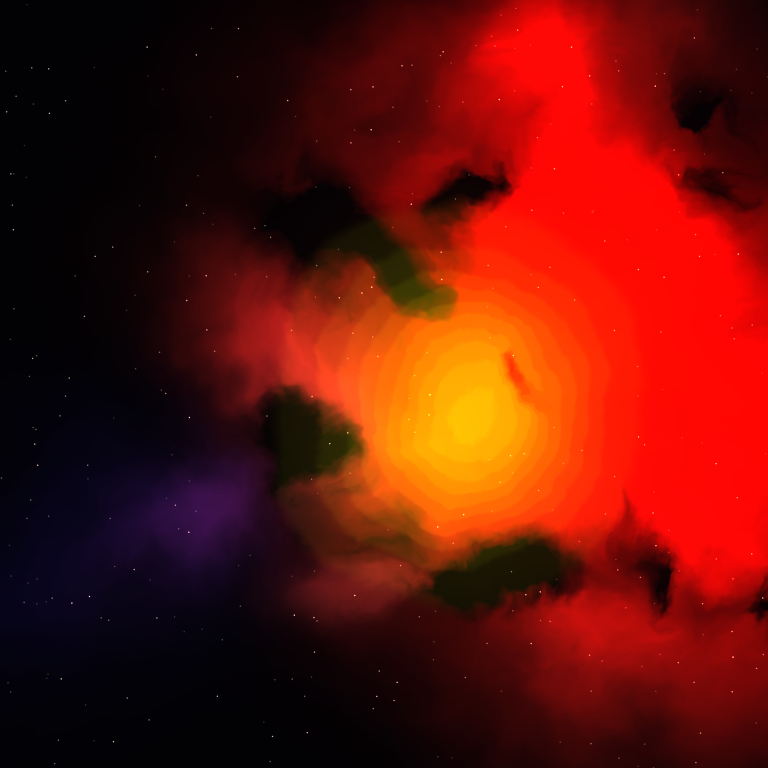
Reproduce this background procedurally as a WebGL 1 fragment shader.

```glsl
precision highp float;

uniform vec2 u_resolution;

float hash(vec2 p) {
  vec3 q = fract(p.xyx * 0.1031);
  q += dot(q, q.yzx + 33.33);
  return fract((q.x + q.y) * q.z);
}

float noise(vec2 p) {
  vec2 cell = floor(p);
  vec2 f = fract(p);
  f = f * f * (3.0 - 2.0 * f);
  float low = mix(hash(cell), hash(cell + vec2(1.0, 0.0)), f.x);
  float high = mix(hash(cell + vec2(0.0, 1.0)), hash(cell + 1.0), f.x);
  return mix(low, high, f.y);
}

float fbm(vec2 p) {
  float sum = 0.0;
  float amplitude = 0.5;
  for (int i = 0; i < 6; i++) {
    sum += amplitude * noise(p);
    p = mat2(1.6, 1.2, -1.2, 1.6) * p + 7.3;
    amplitude *= 0.5;
  }
  return sum;
}

vec2 warp(vec2 p, float scale, float strength) {
  vec2 q = p * scale;
  return p + strength * (vec2(fbm(q + 3.1), fbm(q + 17.7)) - 0.5);
}

// Soft ellipse whose first radius lies along the given angle
float glow(vec2 p, vec2 center, vec2 radii, float angle) {
  vec2 d = p - center;
  float c = cos(angle);
  float s = sin(angle);
  d = vec2(c * d.x + s * d.y, c * d.y - s * d.x) / radii;
  return exp(-dot(d, d));
}

float terrace(float value, float steps) {
  float s = value * steps;
  return (floor(s) + smoothstep(0.35, 0.65, fract(s))) / steps;
}

float stars(vec2 p, float cells, float chance, float pixel) {
  vec2 id = floor(p * cells);
  vec2 spot = 0.2 + 0.6 * vec2(hash(id + 5.3), hash(id + 41.9));
  float dist = length(fract(p * cells) - spot) / cells;
  float level = hash(id + 83.1);
  float shape = 1.0 - smoothstep(0.0, 0.0007 + 0.8 * pixel, dist);
  return shape * step(hash(id + 11.7), chance) * (0.2 + 0.8 * level * level);
}

vec3 nebula(vec2 p, float cloud) {
  vec3 crimson = vec3(1.0, 0.015, 0.0);
  vec3 ember = vec3(0.9, 0.09, 0.06);
  vec3 salmon = vec3(0.9, 0.23, 0.2);
  vec3 violet = vec3(0.16, 0.04, 0.15);
  vec3 navy = vec3(0.015, 0.012, 0.085);

  // Red mass and its upper plume
  float mass = 1.75 * glow(p, vec2(0.86, 0.54), vec2(0.34, 0.215), -0.87);
  mass += 0.8 * glow(p, vec2(0.69, 0.88), vec2(0.19, 0.065), 1.7);
  mass += 0.55 * glow(p, vec2(0.6, 0.46), vec2(0.17, 0.17), 0.0);

  // Dim outer veils
  float veil = 0.28 * glow(p, vec2(0.51, 0.82), vec2(0.2, 0.13), 0.3);
  veil += 0.5 * glow(p, vec2(0.77, 0.19), vec2(0.22, 0.17), -0.5);
  veil += 0.36 * glow(p, vec2(0.37, 0.56), vec2(0.15, 0.1), -0.5);
  veil += 0.22 * glow(p, vec2(0.86, 0.95), vec2(0.2, 0.12), 0.0);

  float rim = 0.62 * glow(p, vec2(0.45, 0.48), vec2(0.15, 0.075), -0.75);
  rim += 0.42 * glow(p, vec2(0.48, 0.25), vec2(0.07, 0.04), 0.2);

  vec3 light = crimson * mass + ember * veil + salmon * rim;
  light += violet * glow(p, vec2(0.26, 0.335), vec2(0.13, 0.08), 0.5);
  light += navy * glow(p, vec2(0.16, 0.29), vec2(0.26, 0.16), 0.4);
  return light * (0.4 + 1.2 * cloud);
}

float dust(vec2 p, float clumps) {
  float lanes = 1.0 * glow(p, vec2(0.62, 0.76), vec2(0.08, 0.04), 1.2);
  lanes += 1.2 * glow(p, vec2(0.44, 0.68), vec2(0.14, 0.07), -0.8);
  lanes += 1.3 * glow(p, vec2(0.95, 0.82), vec2(0.12, 0.06), -0.6);
  lanes += 1.2 * glow(p, vec2(0.64, 0.25), vec2(0.13, 0.035), 0.1);
  lanes += 1.2 * glow(p, vec2(0.94, 0.23), vec2(0.15, 0.04), -0.6);
  lanes += 0.9 * glow(p, vec2(0.38, 0.45), vec2(0.1, 0.035), -0.9);
  lanes += 0.8 * glow(p, vec2(0.45, 0.35), vec2(0.1, 0.05), -0.5);
  return clamp(lanes * (0.35 + 0.9 * clumps), 0.0, 0.95);
}

void main() {
  vec2 uv = gl_FragCoord.xy / u_resolution;
  float pixel = 1.0 / u_resolution.y;

  // Broad folds carry finer curls
  vec2 folded = warp(uv, 5.0, 0.16);
  vec2 curled = warp(folded, 13.0, 0.09);
  float cloud = fbm(curled * 6.0);
  float clumps = smoothstep(0.38, 0.62, fbm(curled * 11.0 + 29.0));

  vec3 color = nebula(mix(uv, curled, 0.7), cloud);
  color *= 1.0 - dust(curled, clumps);

  // Terraced golden core with a dark notch
  vec2 corePoint = mix(uv, curled, 0.35);
  float core = 0.7 * glow(corePoint, vec2(0.6, 0.47), vec2(0.14, 0.15), 0.0);
  core *= 0.75 + 0.5 * cloud;
  core *= 1.0 - 0.7 * glow(curled, vec2(0.665, 0.512), vec2(0.03, 0.016), -0.7);
  color += vec3(0.9, 1.0, 0.0) * mix(core, terrace(core, 14.0), 0.75);
  color.b *= 1.0 - smoothstep(0.15, 0.5, core);

  color += vec3(0.006, 0.004, 0.012);
  float starlight = stars(uv, 38.0, 0.1, pixel) + stars(uv + 0.37, 61.0, 0.04, pixel);
  color += vec3(1.0, 0.8, 0.65) * starlight;
  gl_FragColor = vec4(clamp(color, 0.0, 1.0), 1.0);
}
```
